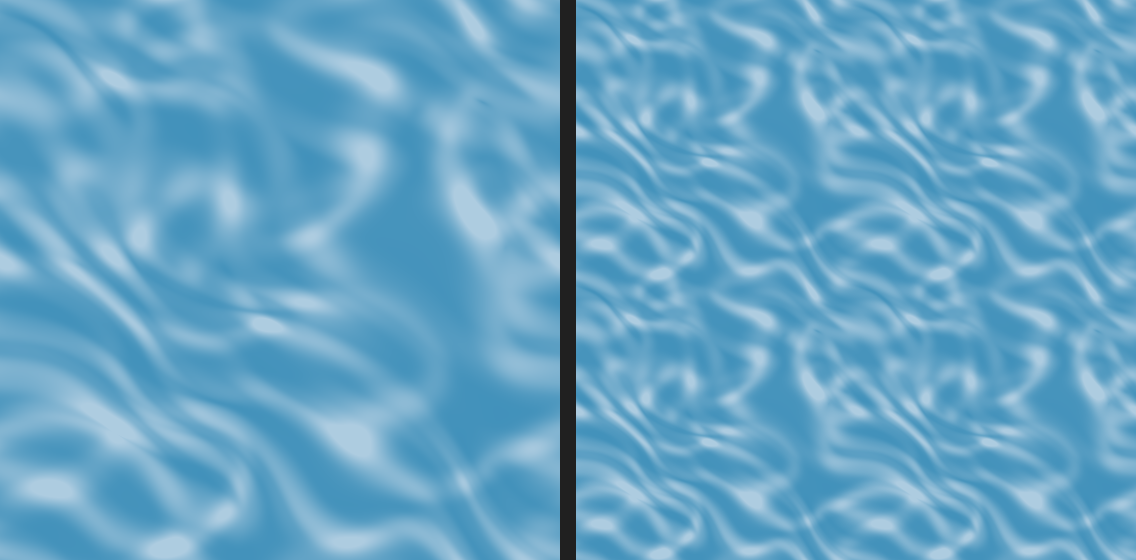
Left, the tile; right, the same tile 2 across and 2 down.
Give the GLSL for this texture, as a Shadertoy shader.

```glsl
float cornerSlope(vec2 corner, vec2 offset, float seed) {
    float angle = 6.2832 * fract(sin(dot(corner, vec2(12.99, 78.23)) + seed * 3.7) * 4375.85);
    return dot(vec2(cos(angle), sin(angle)), offset);
}

// Gradient noise on a sheared lattice that wraps over the unit square
float waveNoise(vec2 p, vec2 cells, float shear, float seed) {
    vec2 q = p * cells;
    q.y += shear * q.x;
    vec2 cell = floor(q);
    vec2 f = q - cell;
    vec2 blend = f * f * f * (f * (f * 6.0 - 15.0) + 10.0);
    vec4 slopes;
    for (int i = 0; i < 4; i++) {
        vec2 corner = vec2(i % 2, i / 2);
        vec2 id = cell + corner;
        id.y -= shear * id.x;
        slopes[i] = cornerSlope(mod(id + 0.5, cells) - 0.5, f - corner, seed);
    }
    vec2 rows = mix(slopes.xz, slopes.yw, blend.x);
    return mix(rows.x, rows.y, blend.y);
}

// Soft line of nearly even width along the zero level of the noise
float lightLine(vec2 p, vec2 cells, float shear, float seed) {
    float n = waveNoise(p, cells, shear, seed);
    vec2 e = vec2(0.004, 0.0);
    vec2 slope = vec2(waveNoise(p + e.xy, cells, shear, seed),
                      waveNoise(p + e.yx, cells, shear, seed)) - n;
    float d = n / (length(slope / e.x) + 1.2);
    return exp(-d * d / 0.00065);
}

void mainImage(out vec4 fragColor, in vec2 fragCoord) {
    vec2 p = fragCoord / iResolution.xy;

    // Bend the streaks into curls
    vec2 bend = vec2(waveNoise(p, vec2(3.0, 3.0), 0.0, 1.0),
                     waveNoise(p, vec2(3.0, 3.0), 0.0, 2.0));
    vec2 bent = p + bend * vec2(0.14, 0.10);

    // Three crossing nets of light, uneven in strength
    float slanted = lightLine(bent, vec2(3.0, 6.0), 1.0, 3.0);
    float level = lightLine(bent + 0.37, vec2(3.0, 5.0), 0.0, 4.0);
    float steep = lightLine(bent + 0.61, vec2(4.0, 6.0), 1.0, 7.0);
    float strength = waveNoise(p, vec2(5.0, 6.0), 0.0, 5.0);
    float haze = waveNoise(bent, vec2(4.0, 6.0), 1.0, 6.0);

    float crossing = slanted * level + level * steep + steep * slanted;
    float light = 0.06 + 0.06 * haze
                + 0.23 * slanted * (1.0 + 1.3 * strength)
                + 0.23 * level * (1.0 - 1.3 * strength)
                + 0.19 * steep * (1.0 + 1.3 * haze)
                + 0.17 * crossing;

    vec3 deepWater = vec3(0.24, 0.56, 0.725);
    vec3 paleLight = vec3(0.68, 0.80, 0.88);
    fragColor = vec4(mix(deepWater, paleLight, clamp(light, 0.0, 1.0)), 1.0);
}
```
